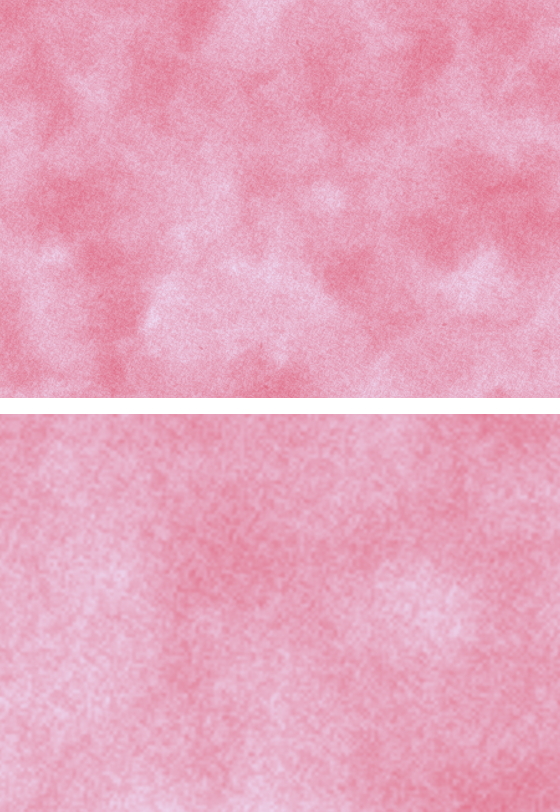
Top: the whole. Bottom: its middle third, enlarged.
A WebGL 1 fragment shader for this texture:

```glsl
precision highp float;
uniform vec2 u_resolution;

#define CLOUD_SCALE 4.6
#define CLOUD_CONTRAST 0.98
#define VEIN_SCALE 2.8
#define VEIN_STRENGTH 0.22
#define BLOOM_SCALE 4.4
#define BLOOM_STRENGTH 0.42
#define FEATHER 0.17
#define GRAIN_STRENGTH 0.31
#define FLECK_SCALE 13.0
#define BASE_TONE 0.365
#define DEEP_ROSE vec3(0.885, 0.470, 0.570)
#define PALE_PINK vec3(0.925, 0.800, 0.895)

float hash(vec2 p) {
  vec3 q = fract(vec3(p.xyx) * 0.1031);
  q += dot(q, q.yzx + 33.33);
  return fract((q.x + q.y) * q.z);
}

vec2 hash2(vec2 p) {
  return vec2(hash(p + 17.3), hash(p + 71.9));
}

float noise(vec2 p) {
  vec2 i = floor(p);
  vec2 f = fract(p);
  f = f * f * (3.0 - 2.0 * f);
  return mix(mix(hash(i), hash(i + vec2(1.0, 0.0)), f.x),
             mix(hash(i + vec2(0.0, 1.0)), hash(i + 1.0), f.x), f.y);
}

mat2 rotation(float angle) {
  float c = cos(angle);
  float s = sin(angle);
  return mat2(c, s, -s, c);
}

// Layered noise, centred on zero
float fbm(vec2 p) {
  float sum = 0.0;
  float amplitude = 0.5;
  for (int i = 0; i < 6; i++) {
    sum += amplitude * (noise(p) - 0.5);
    p = rotation(0.65) * p * 2.03 + 19.7;
    amplitude *= 0.57;
  }
  return sum;
}

// Pale seams along the borders of dyed cells
float veins(vec2 p) {
  vec2 cell = floor(p);
  float nearest = 8.0;
  float second = 8.0;
  for (int y = -1; y <= 1; y++) {
    for (int x = -1; x <= 1; x++) {
      vec2 id = cell + vec2(float(x), float(y));
      float d = length(id + hash2(id) - p);
      second = min(second, max(nearest, d));
      nearest = min(nearest, d);
    }
  }
  return 1.0 - smoothstep(0.0, 0.42, second - nearest);
}

// Scattered soft spots where the dye has washed out
float blooms(vec2 p) {
  vec2 cell = floor(p);
  float sum = 0.0;
  for (int y = -1; y <= 1; y++) {
    for (int x = -1; x <= 1; x++) {
      vec2 id = cell + vec2(float(x), float(y));
      vec2 d = id + hash2(id + 5.0) - p;
      float strength = smoothstep(0.55, 0.95, hash(id + 43.0));
      sum += strength * exp(-dot(d, d) * mix(16.0, 45.0, hash(id + 9.0)));
    }
  }
  return sum;
}

// Short crossed fibres with a fine tooth
float paperGrain(vec2 p) {
  float fibres = noise(rotation(0.6) * p * vec2(110.0, 260.0))
               + noise(rotation(2.1) * p * vec2(110.0, 260.0) + 50.0) - 1.0;
  float tooth = noise(p * 320.0 + 7.0) - 0.5;
  return 0.65 * fibres + 0.9 * tooth;
}

// Rare thin red fibres, kept inside their cells
float flecks(vec2 p) {
  vec2 id = floor(p);
  vec2 d = rotation(6.28 * hash(id + 3.0)) * (fract(p) - 0.25 - 0.5 * hash2(id));
  float shape = 1.0 - smoothstep(0.02, 0.08, length(d * vec2(0.6, 1.3)));
  return shape * smoothstep(0.92, 1.0, hash(id + 29.0));
}

void main() {
  vec2 p = gl_FragCoord.xy / u_resolution.y + 3.0;

  // Ragged edges come from bending the plane
  vec2 bend = vec2(fbm(p * 9.0 + 31.0), fbm(p * 9.0 + 87.0));
  vec2 q = p + FEATHER * bend;

  float tone = BASE_TONE + CLOUD_CONTRAST * fbm(q * CLOUD_SCALE);
  tone += VEIN_STRENGTH * veins(q * VEIN_SCALE);
  tone += BLOOM_STRENGTH * blooms(q * BLOOM_SCALE);
  tone += GRAIN_STRENGTH * paperGrain(p);

  vec3 color = mix(DEEP_ROSE, PALE_PINK, clamp(tone, -0.15, 1.15));
  color = mix(color, vec3(0.84, 0.36, 0.45), 0.5 * flecks(p * FLECK_SCALE));
  gl_FragColor = vec4(color, 1.0);
}
```
